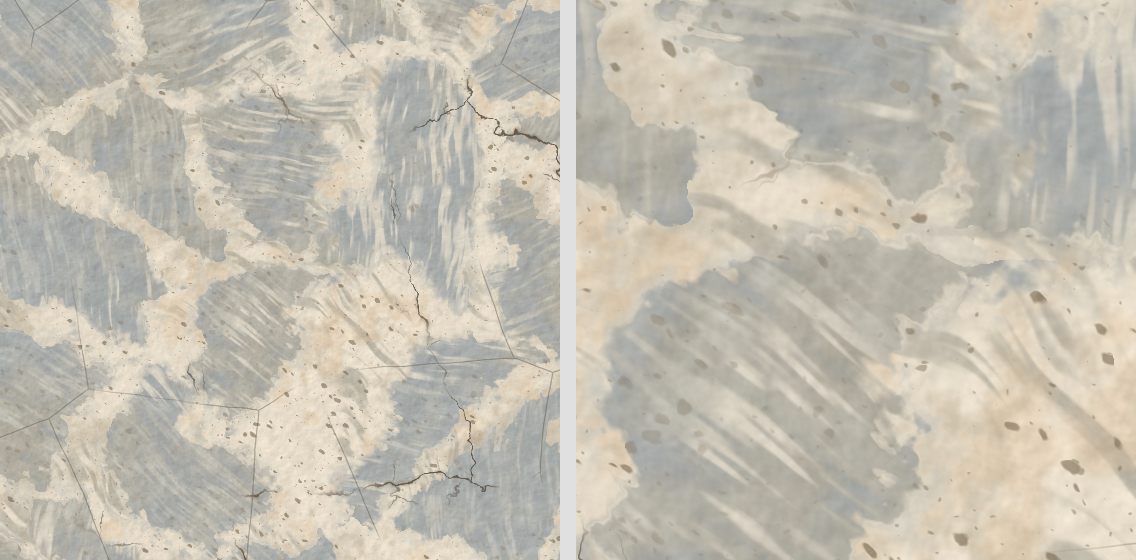
Left: the whole. Right: its middle third, enlarged.
Write a Shadertoy shader that draws this texture.

```glsl
// Weathered plaster: brushed blue-grey paint worn back to cream, with pits and branching cracks.

const vec3 CREAM = vec3(0.91, 0.87, 0.795);
const vec3 TAN = vec3(0.82, 0.775, 0.695);
const vec3 BLUE_GREY = vec3(0.655, 0.67, 0.665);
const vec3 OLIVE_GREY = vec3(0.69, 0.67, 0.615);
const vec3 PALE_WASH = vec3(0.76, 0.75, 0.71);
const vec3 PEACH = vec3(0.86, 0.73, 0.58);
const vec3 UMBER = vec3(0.50, 0.44, 0.35);
const vec3 CRACK_BROWN = vec3(0.33, 0.29, 0.24);

float hash(vec2 p) {
    vec3 q = fract(vec3(p.xyx) * 0.1031);
    q += dot(q, q.yzx + 33.33);
    return fract((q.x + q.y) * q.z);
}

vec2 rotate(vec2 p, float angle) {
    float c = cos(angle), s = sin(angle);
    return vec2(c * p.x - s * p.y, s * p.x + c * p.y);
}

float valueNoise(vec2 p) {
    vec2 i = floor(p), f = fract(p);
    f = f * f * (3.0 - 2.0 * f);
    float low = mix(hash(i), hash(i + vec2(1, 0)), f.x);
    float high = mix(hash(i + vec2(0, 1)), hash(i + vec2(1, 1)), f.x);
    return mix(low, high, f.y);
}

float layeredNoise(vec2 p) {
    float sum = 0.0, weight = 0.53;
    for (int k = 0; k < 4; k++) {
        sum += weight * valueNoise(p);
        p = rotate(p, 0.6) * 2.1 + 17.0;
        weight *= 0.5;
    }
    return sum;
}

vec2 noiseOffset(vec2 p) {
    return vec2(layeredNoise(p), layeredNoise(p + 37.0)) - 0.5;
}

vec2 sineWarp(vec2 p) {
    vec2 sum = vec2(0.0);
    float weight = 0.5;
    for (int k = 0; k < 4; k++) {
        sum += weight * sin(p.yx + vec2(1.3, 4.1) * float(k + 1));
        p = rotate(p, 1.1) * 1.9;
        weight *= 0.55;
    }
    return sum;
}

// Cellular noise: x = distance to seed, y = distance to border, z = cell id.
vec3 cells(vec2 p) {
    vec2 base = floor(p), nearest = vec2(8.0), second = vec2(9.0);
    float id = 0.0;
    for (int j = -1; j <= 1; j++)
    for (int i = -1; i <= 1; i++) {
        vec2 cell = base + vec2(i, j);
        vec2 seed = cell + vec2(hash(cell + 11.0), hash(cell + 57.0)) - p;
        if (dot(seed, seed) < dot(nearest, nearest)) {
            second = nearest;
            nearest = seed;
            id = hash(cell + 91.0);
        } else if (dot(seed, seed) < dot(second, second)) {
            second = seed;
        }
    }
    float border = (dot(second, second) - dot(nearest, nearest)) / (2.0 * length(second - nearest));
    return vec3(length(nearest), border, id);
}

float crackLine(vec2 p, float scale, float width, float pixel) {
    float d = cells(p * scale).y / scale;
    return 1.0 - smoothstep(width * 0.3, width + pixel, d);
}

// Long thin bristle marks in three widths.
float brushStrokes(vec2 p, float angle, float density) {
    vec2 q = rotate(p + 0.025 * sineWarp(p * 7.0), angle);
    float broad = valueNoise(q * vec2(9.0, 0.35 * density));
    float medium = valueNoise(q * vec2(18.0, density) + 5.0);
    return 0.3 * broad + 0.4 * medium + 0.3 * valueNoise(q * vec2(34.0, 2.0 * density) + 9.0);
}

float pits(vec2 p, vec2 scale, float cluster) {
    vec3 pit = cells(p * scale);
    float radius = 0.3 * smoothstep(0.55, 1.0, pit.z) * cluster;
    return smoothstep(0.0, 0.12, radius - pit.x + 0.03) * step(0.02, radius);
}

void mainImage(out vec4 fragColor, in vec2 fragCoord) {
    vec2 uv = fragCoord / iResolution.y;
    float pixel = 1.0 / iResolution.y;
    vec2 ragged = noiseOffset(uv * 9.0);
    vec2 crumble = noiseOffset(uv * 42.0);
    float cloud = layeredNoise(uv * 5.0 + 8.0);
    float mottle = layeredNoise(uv * 22.0);
    float flecks = layeredNoise(uv * 70.0 + 3.0);

    // Paint islands, each brushed in its own direction; some cells stay bare
    vec3 island = cells((uv + 0.035 * sineWarp(uv * 8.0) + 0.1 * ragged + 0.025 * crumble) * 3.5 + 2.0);
    float inside = smoothstep(0.0, 0.12, island.y);
    float stroke = mix(0.5, brushStrokes(uv, island.z * 6.28, 130.0), inside);
    float body = island.y * (1.0 - 2.0 * step(0.82, island.z)) - 0.09
        + 0.3 * (layeredNoise(uv * 13.0 + 4.0) - 0.5) + 0.16 * (stroke - 0.5) + 0.1 * (flecks - 0.5);
    float softness = mix(0.01, 0.06, smoothstep(0.4, 0.7, cloud));
    float paint = smoothstep(-softness, softness, body);

    // Cream ground with tan swirls and faint peach stains
    float swirl = brushStrokes(uv + 0.06 * sineWarp(uv * 11.0), 0.7, 85.0);
    float swirlArea = smoothstep(0.48, 0.6, layeredNoise(uv * 6.0 + 71.0));
    vec3 ground = mix(TAN, CREAM, smoothstep(0.28, 0.5, 0.5 * cloud + 0.3 * mottle + 0.2 * flecks));
    ground = mix(ground, OLIVE_GREY, 0.75 * swirlArea * smoothstep(0.45, 0.68, swirl));
    ground = mix(ground, PEACH, 0.3 * smoothstep(0.58, 0.72, layeredNoise(uv * 20.0 + 23.0)));

    // Grey coat with scraped strokes
    float tint = 0.5 * layeredNoise(uv * 4.0 + 43.0) + 0.25 * stroke + 0.25 * mottle;
    vec3 coat = mix(BLUE_GREY, OLIVE_GREY, smoothstep(0.42, 0.62, tint));
    float scraped = smoothstep(0.5, 0.72, stroke);
    coat = mix(coat, PALE_WASH, 0.55 * scraped + 0.3 * smoothstep(0.48, 0.65, mottle));
    coat = mix(coat, CREAM, 0.55 * scraped * smoothstep(0.5, 0.62, cloud));

    // Washed halo and broken pale rims
    vec3 color = mix(ground, PALE_WASH, 0.6 * smoothstep(-0.12, 0.0, body) * smoothstep(0.4, 0.6, flecks));
    color = mix(color, coat, paint);
    float rim = (1.0 - smoothstep(0.0, 0.02, abs(body - 0.01))) * smoothstep(0.5, 0.6, mottle);
    color = mix(color, CREAM, 0.6 * rim);

    // Small ragged pits and fine relief
    float cluster = smoothstep(0.42, 0.6, layeredNoise(uv * 11.0 + 29.0));
    vec2 pitted = rotate(uv + 0.014 * crumble, 0.6);
    float pit = max(pits(pitted, vec2(42.0, 75.0), cluster), 0.7 * pits(pitted + 0.4, vec2(85.0, 105.0), mottle));
    color = mix(color, UMBER, pit * mix(0.65, 0.28, paint));
    float relief = layeredNoise(uv * 75.0) - layeredNoise(uv * 75.0 + vec2(-0.2, 0.2));
    color += 0.13 * relief + 0.08 * (flecks - 0.5) + 0.06 * (stroke - 0.5);

    // A few jagged main cracks, twigs beside them, and sparse hairlines
    vec2 jagged = uv + 0.07 * ragged + 0.03 * crumble + 0.31;
    float mainArea = smoothstep(0.4, 0.5, layeredNoise(uv * 3.0 + 61.0));
    float crack = mainArea * crackLine(jagged, 2.2, mix(0.0001, 0.0022, smoothstep(0.3, 0.7, mottle)), pixel);
    float beside = mainArea * crackLine(jagged, 2.2, 0.07, pixel);
    float twigArea = beside * smoothstep(0.46, 0.56, layeredNoise(uv * 8.0 + 19.0));
    crack = max(crack, 0.7 * twigArea * crackLine(jagged, 10.0, 0.0005, pixel));
    float hairArea = smoothstep(0.5, 0.6, layeredNoise(uv * 3.0 + 83.0));
    crack = max(crack, 0.45 * hairArea * crackLine(uv + 0.01 * ragged, 2.8, 0.0003, pixel));
    float stain = mainArea * crackLine(jagged, 2.2, 0.009, pixel) * smoothstep(0.52, 0.62, mottle);
    color = mix(color, UMBER, 0.35 * stain);
    color = mix(color, CRACK_BROWN, 0.85 * crack);

    fragColor = vec4(clamp(color, 0.0, 1.0), 1.0);
}
```
